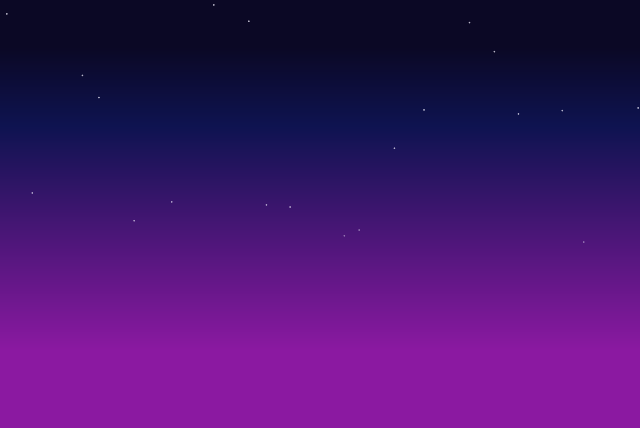
A Shadertoy shader for this background:

```glsl
const vec3 ZENITH = vec3(0.043, 0.031, 0.145);
const vec3 NAVY   = vec3(0.055, 0.075, 0.315);
const vec3 PURPLE = vec3(0.545, 0.098, 0.632);
const vec3 STAR_COLOR = vec3(0.96, 0.95, 1.0);

// Depths are fractions of the canvas height, measured from the top
const float ZENITH_END   = 0.11;
const float NAVY_DEPTH   = 0.295;
const float PURPLE_DEPTH = 0.82;

const int   STAR_COUNT   = 20;
const float STAR_RADIUS  = 0.0019;
const float STAR_DEPTH   = 0.59;
const float STAR_FALLOFF = 1.4;
const float STAR_SEED    = 7.0;

vec3 hash3(float n) {
    vec3 p = fract(vec3(n) * vec3(0.1031, 0.1030, 0.0973));
    p += dot(p, p.yzx + 33.33);
    return fract((p.xxy + p.yzz) * p.zyx);
}

vec3 skyGradient(float depth) {
    float toNavy = clamp((depth - ZENITH_END) / (NAVY_DEPTH - ZENITH_END), 0.0, 1.0);
    float toPurple = clamp((depth - NAVY_DEPTH) / (PURPLE_DEPTH - NAVY_DEPTH), 0.0, 1.0);
    return mix(mix(ZENITH, NAVY, toNavy), PURPLE, toPurple);
}

// One star per vertical strip, denser and brighter towards the top
float starField(vec2 uv, float aspect, float pixel) {
    float light = 0.0;
    for (int i = 0; i < STAR_COUNT; i++) {
        vec3 rnd = hash3(float(i) + STAR_SEED);
        float depth = STAR_DEPTH * pow(rnd.y, STAR_FALLOFF);
        float x = aspect * (float(i) + rnd.x) / float(STAR_COUNT);
        float dist = length(uv - vec2(x, 1.0 - depth));
        float disc = 1.0 - smoothstep(STAR_RADIUS - 0.5 * pixel, STAR_RADIUS + 0.5 * pixel, dist);
        float brightness = mix(1.0, 0.55, depth / STAR_DEPTH) * mix(0.7, 1.0, rnd.z);
        light = max(light, disc * brightness);
    }
    return light;
}

void mainImage(out vec4 fragColor, in vec2 fragCoord) {
    vec2 uv = fragCoord / iResolution.y;
    float aspect = iResolution.x / iResolution.y;
    float pixel = 1.0 / iResolution.y;

    vec3 color = skyGradient(1.0 - uv.y);
    color = mix(color, STAR_COLOR, starField(uv, aspect, pixel));
    fragColor = vec4(color, 1.0);
}
```
